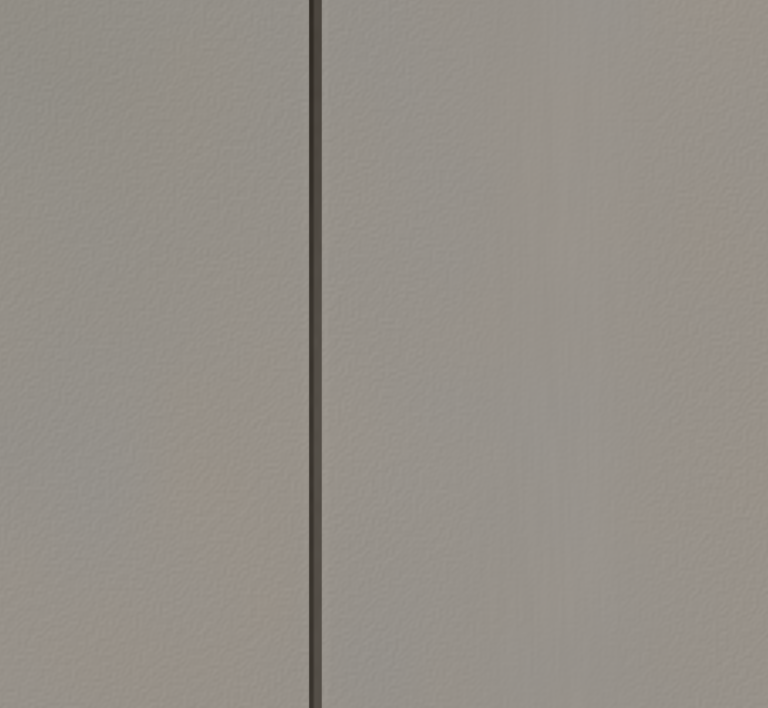
This texture is drawn by a WebGL 1 fragment shader. Its source:

```glsl
precision highp float;
// Two matte taupe wall panels with fine grain, parted by a dark vertical groove.

uniform vec2 u_resolution;

#define PANEL_COLOR vec3(0.590, 0.569, 0.540)
#define GROOVE_DARK vec3(0.225, 0.205, 0.180)
#define GROOVE_LIGHT vec3(0.330, 0.308, 0.280)
#define GROOVE_LEFT 0.4025
#define GROOVE_RIGHT 0.4190
#define GROOVE_SHADE 0.4085
#define SHEEN_X 0.755
#define GRAIN_SCALE 210.0
#define GRAIN_AMOUNT 0.022
#define STREAK_AMOUNT 0.010
#define MOTTLE_AMOUNT 0.014

float hash(vec2 p) {
  vec3 q = fract(p.xyx * 0.1031);
  q += dot(q, q.yzx + 33.33);
  return fract((q.x + q.y) * q.z);
}

float valueNoise(vec2 p) {
  vec2 cell = floor(p);
  vec2 f = fract(p);
  f = f * f * (3.0 - 2.0 * f);
  float low = mix(hash(cell), hash(cell + vec2(1.0, 0.0)), f.x);
  float high = mix(hash(cell + vec2(0.0, 1.0)), hash(cell + vec2(1.0)), f.x);
  return mix(low, high, f.y);
}

float fbm(vec2 p) {
  float sum = 0.0;
  float weight = 0.5;
  for (int i = 0; i < 4; i++) {
    sum += weight * valueNoise(p);
    p = p * 2.03 + vec2(17.3, 9.1);
    weight *= 0.5;
  }
  return sum;
}

// Embossed grain: slope of the noise along a light from the upper left
float grain(vec2 p) {
  vec2 q = p * GRAIN_SCALE;
  return valueNoise(q) - valueNoise(q + vec2(-0.5, 0.6));
}

float bell(float x, float center, float width) {
  float d = (x - center) / width;
  return exp(-d * d);
}

vec3 panel(vec2 uv, vec2 p) {
  vec3 color = PANEL_COLOR;

  // Broad light: dimmer and cooler toward the upper left
  float dim = (1.0 - smoothstep(0.0, 0.65, uv.x)) * smoothstep(0.1, 1.0, uv.y);
  color -= dim * vec3(0.022, 0.014, 0.013);
  color += bell(uv.x, SHEEN_X, 0.06) * vec3(0.004, 0.005, 0.007);

  // Soft patches drifting between warm and cool
  float warmth = fbm(p * 4.0 + 3.7) - 0.47;
  float tone = fbm(p * 3.0 + 21.0) - 0.47;
  color += MOTTLE_AMOUNT * (warmth * vec3(1.3, 0.0, -1.5) + tone);

  // Grain thins out into vertical brushing near the sheen
  float brushed = bell(uv.x, SHEEN_X - 0.03, 0.12);
  float streak = valueNoise(p * vec2(230.0, 14.0)) - 0.5;
  color += grain(p) * GRAIN_AMOUNT * (1.0 - 0.65 * brushed);
  color += streak * STREAK_AMOUNT * brushed;
  return color;
}

vec3 groove(vec2 uv, vec2 p, float soft) {
  float lit = smoothstep(GROOVE_SHADE - 2.0 * soft, GROOVE_SHADE + 2.0 * soft, uv.x);
  vec3 color = mix(GROOVE_DARK, GROOVE_LIGHT, lit);
  color -= 0.035 * smoothstep(0.45, 1.0, uv.y);
  return color + 0.015 * (valueNoise(p * vec2(150.0, 60.0)) - 0.5);
}

void main() {
  vec2 uv = gl_FragCoord.xy / u_resolution;
  vec2 p = gl_FragCoord.xy / u_resolution.y;
  float soft = max(0.0012, 0.6 / u_resolution.x);

  vec3 color = panel(uv, p);

  // Faint bevel light on both lips of the groove
  color += 0.012 * bell(uv.x, GROOVE_RIGHT + 0.005, 0.004);
  color += 0.008 * bell(uv.x, GROOVE_LEFT - 0.005, 0.004);

  float inside = smoothstep(GROOVE_LEFT - soft, GROOVE_LEFT + soft, uv.x)
               * (1.0 - smoothstep(GROOVE_RIGHT - soft, GROOVE_RIGHT + soft, uv.x));
  color = mix(color, groove(uv, p, soft), inside);

  gl_FragColor = vec4(color, 1.0);
}
```
